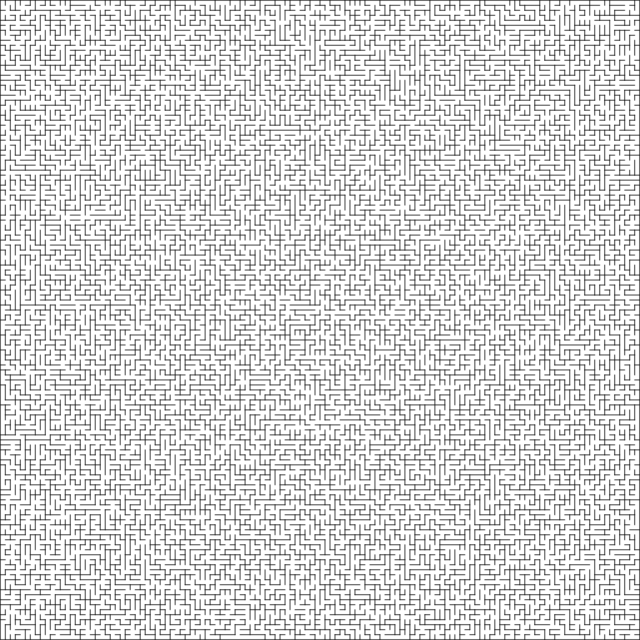
A WebGL 2 fragment shader for this pattern:

```glsl
#version 300 es
precision highp float;
precision highp int;
// A fine black maze of 128 x 128 cells on white. Vertices and cells hold
// random wishes for walls that sum to zero, so branching stays even. A
// light edge becomes a wall unless lighter ones already join its ends.

uniform vec2 u_resolution;
out vec4 fragColor;

const int CELLS = 128;
const float WALL = 0.585 / 512.0;   // wall width as a share of the canvas
const float INSET = 0.25 / 512.0;   // rim line to canvas edge

// Random wish: xy is a preferred direction, z a preferred axis.
vec3 wish(ivec2 place, int kind) {
    uvec2 k = uvec2(place);
    uint h = k.x * 374761u + k.y * 668265u + uint(kind) * 974711u;
    h = (h ^ (h >> 13)) * 127413u;
    h = (h ^ (h >> 15)) * 739397u;
    h = (h ^ (h >> 12)) * 517619u;
    h ^= h >> 16;
    return vec3(h & 1023u, (h >> 10) & 1023u, (h >> 20) & 1023u) / 511.5 - 1.0;
}

// Weight of the edge leaving vertex v along an axis; the rim always wins.
float edgeWeight(ivec2 v, ivec2 axis) {
    ivec2 side = axis.yx;
    ivec2 e = axis.x == 1 ? v : side * v.x + axis * v.y;
    e = axis.x == 1 ? v : v.yx;
    if (e.x < 0 || e.x >= CELLS || e.y <= 0 || e.y >= CELLS) return -9.0;
    vec3 tail = wish(v, 1), head = wish(v + axis, 1);
    vec3 above = wish(v, 2), below = wish(v - side, 2);
    float bend = dot(vec2(axis), head.xy - tail.xy)
               + dot(vec2(side), above.xy - below.xy);
    float straight = tail.z + head.z + above.z + below.z;
    return bend + 0.8 * float(axis.x - axis.y) * straight;
}

// Spread a set of window bits through the open edges.
uint flood(uint reached, uint alongOpen, uint sideOpen) {
    for (int i = 0; i < 16; i++) {
        reached |= ((reached & alongOpen) << 1) | ((reached >> 1) & alongOpen);
        reached |= ((reached & sideOpen) << 6) | ((reached >> 6) & sideOpen);
    }
    return reached;
}

// Test an edge against the lighter edges in a 6 x 5 window of vertices.
float isWall(ivec2 v, ivec2 axis) {
    ivec2 side = axis.yx;
    int start = v.x * axis.x + v.y * axis.y;
    if (start < 0 || start >= CELLS) return 0.0;

    float limit = edgeWeight(v, axis);
    if (limit < -8.0) return 1.0;

    uint alongOpen = 0u, sideOpen = 0u;
    for (int i = 0; i < 30; i++) {
        int col = i % 6, row = i / 6;
        ivec2 q = v + axis * (col - 2) + side * (row - 2);
        if (col < 5 && edgeWeight(q, axis) < limit) alongOpen |= 1u << i;
        if (row < 4 && edgeWeight(q, side) < limit) sideOpen |= 1u << i;
    }

    uint fromTail = flood(1u << 14, alongOpen, sideOpen);
    if ((fromTail & (1u << 15)) != 0u) return 0.0;
    if (limit < 0.0) return 1.0;

    // Heavy edges whose ends both leave the window are joined further out.
    uint fromHead = flood(1u << 15, alongOpen, sideOpen);
    uint border = 63u | (33u << 6) | (33u << 12) | (33u << 18) | (63u << 24);
    bool joined = (fromTail & border) != 0u && (fromHead & border) != 0u;
    return joined ? 0.0 : 1.0;
}

// Soft step: the integral of a tent filter one pixel in radius.
float softStep(float x) {
    x = clamp(x, -1.0, 1.0);
    return 0.5 + x - 0.5 * x * abs(x);
}

// Coverage by the two walls that meet at v along one axis.
// offset and halfWidth are in pixels; offset.x runs along the axis.
float wallCoverage(ivec2 v, ivec2 axis, vec2 offset, float halfWidth) {
    float across = softStep(offset.y + halfWidth) - softStep(offset.y - halfWidth);
    if (across <= 0.004) return 0.0;
    float ahead = softStep(halfWidth + offset.x);
    float behind = softStep(halfWidth - offset.x);
    float along = 0.0;
    if (ahead > 0.0) along += ahead * isWall(v, axis);
    if (behind > 0.0) along += behind * isWall(v - axis, axis);
    return across * min(along, 1.0);
}

void main() {
    float cellsPerUnit = float(CELLS) / (1.0 - 2.0 * INSET);
    vec2 p = (gl_FragCoord.xy / u_resolution - INSET) * cellsPerUnit;
    ivec2 vertex = ivec2(floor(p + 0.5));
    vec2 offset = (p - vec2(vertex)) * u_resolution / cellsPerUnit;
    vec2 halfWidth = 0.5 * WALL * u_resolution;

    float horizontal = wallCoverage(vertex, ivec2(1, 0), offset, halfWidth.y);
    float vertical = wallCoverage(vertex, ivec2(0, 1), offset.yx, halfWidth.x);

    // Union of both directions, black on white.
    fragColor = vec4(vec3((1.0 - horizontal) * (1.0 - vertical)), 1.0);
}
```
